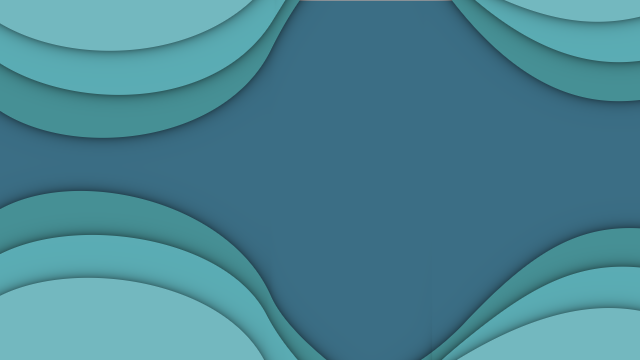
Give the GLSL for this background, as a Shadertoy shader.

```glsl
// Layered paper waves: three teal sheets swell from each corner over a blue ground.
// Every sheet edge is a cubic arch that runs into a flared tail; corners share one
// hill function through mirrored coordinates, and each sheet casts a soft shadow.

const vec2 CANVAS = vec2(7.68, 4.32);

vec2 bezier(vec2 a, vec2 b, vec2 c, vec2 d, float t) {
    float s = 1.0 - t;
    return s*s*s*a + 3.0*s*s*t*b + 3.0*s*t*t*c + t*t*t*d;
}

vec2 bezierTangent(vec2 a, vec2 b, vec2 c, vec2 d, float t) {
    float s = 1.0 - t;
    return 3.0*(s*s*(b - a) + 2.0*s*t*(c - b) + t*t*(d - c));
}

// Approximate signed distance to the hill edge, negative inside.
// a, b, c, d shape the arch; the tail leaves d smoothly and ends at foot.
float hill(vec2 q, vec2 a, vec2 b, vec2 c, vec2 d, vec2 foot) {
    if (q.x > d.x) {
        vec2 bend = d + 0.3*(d - c);
        a = d;
        b = mix(d, bend, 2.0/3.0);
        c = mix(foot, bend, 2.0/3.0);
        d = foot;
    }
    // Bisection finds the curve parameter above q.x
    float lo = 0.0, hi = 1.0;
    for (int i = 0; i < 16; i++) {
        float mid = 0.5*(lo + hi);
        if (bezier(a, b, c, d, mid).x < q.x) lo = mid; else hi = mid;
    }
    float t = 0.5*(lo + hi);
    vec2 onEdge = bezier(a, b, c, d, t);
    vec2 tangent = bezierTangent(a, b, c, d, t);
    float slope = tangent.y/max(tangent.x, 1e-3);
    float height = onEdge.y + slope*(q.x - onEdge.x);
    return (q.y - height)/sqrt(1.0 + slope*slope);
}

// Shadow on what lies below, then the sheet itself
void layPaper(inout vec3 color, vec3 paper, float dist) {
    color *= 1.0 - 0.38*exp(-max(dist, 0.0)/0.06);
    float pixel = CANVAS.x/iResolution.x;
    color = mix(color, paper, clamp(0.5 - dist/pixel, 0.0, 1.0));
}

void layCorner(inout vec3 color, vec3 sheets) {
    layPaper(color, vec3(0.275, 0.565, 0.585), sheets.x);
    layPaper(color, vec3(0.355, 0.675, 0.705), sheets.y);
    layPaper(color, vec3(0.45, 0.72, 0.75), sheets.z);
}

void mainImage(out vec4 fragColor, in vec2 fragCoord) {
    vec2 p = fragCoord/iResolution.xy*CANVAS;
    vec2 m = CANVAS - p;
    vec3 color = vec3(0.23, 0.43, 0.52);

    // Thin pale rim along the top
    color = mix(color, vec3(0.56, 0.58, 0.6), smoothstep(0.016, 0.004, m.y));

    // Top left
    vec2 q = vec2(p.x, m.y);
    layCorner(color, vec3(
        hill(q, vec2(0, 1.33), vec2(0.9, 1.92), vec2(2.7, 1.72), vec2(3.25, 0.6), vec2(3.6, 0)),
        hill(q, vec2(0, 0.76), vec2(0.9, 1.33), vec2(2.6, 1.33), vec2(3.27, 0.25), vec2(3.55, -0.2)),
        hill(q, vec2(0, 0.28), vec2(0.85, 0.78), vec2(2.25, 0.73), vec2(3.03, 0), vec2(3.3, -0.3))));

    // Bottom left
    q = p;
    layCorner(color, vec3(
        hill(q, vec2(0, 1.81), vec2(0.95, 2.33), vec2(2.75, 1.9), vec2(3.25, 0.77), vec2(3.92, 0)),
        hill(q, vec2(0, 1.27), vec2(0.95, 1.75), vec2(2.72, 1.47), vec2(3.2, 0.54), vec2(3.6, -0.03)),
        hill(q, vec2(0, 0.77), vec2(0.9, 1.22), vec2(2.65, 0.97), vec2(3.17, 0), vec2(3.4, -0.5))));

    // Top right
    q = m;
    layCorner(color, vec3(
        hill(q, vec2(0, 1.2), vec2(0.55, 1.26), vec2(1.35, 1.18), vec2(2.26, 0), vec2(2.6, -0.5)),
        hill(q, vec2(0, 0.73), vec2(0.55, 0.8), vec2(1.2, 0.66), vec2(1.98, 0), vec2(2.3, -0.3)),
        hill(q, vec2(0, 0.2), vec2(0.5, 0.32), vec2(1.0, 0.27), vec2(1.63, 0), vec2(1.9, -0.15))));

    // Bottom right
    q = vec2(m.x, p.y);
    layCorner(color, vec3(
        hill(q, vec2(0, 1.58), vec2(0.75, 1.62), vec2(1.3, 1.3), vec2(2.1, 0.45), vec2(2.63, 0)),
        hill(q, vec2(0, 1.11), vec2(0.75, 1.18), vec2(1.3, 0.88), vec2(2.0, 0.32), vec2(2.38, 0)),
        hill(q, vec2(0, 0.59), vec2(0.6, 0.7), vec2(1.3, 0.55), vec2(2.2, 0), vec2(2.5, -0.3))));

    fragColor = vec4(color, 1.0);
}
```
